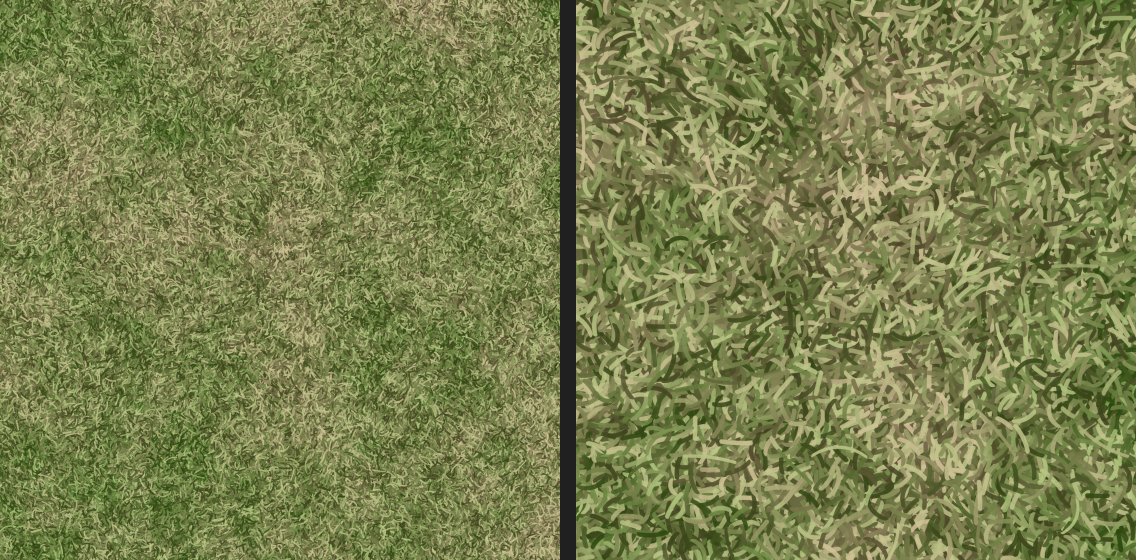
Left, the full canvas; right, a detail of the centre.
Write a WebGL 1 fragment shader that draws this texture.

```glsl
precision highp float;
// Trampled meadow grass: layered short blades in green and straw over dark soil tones.
uniform vec2 u_resolution;

const vec3 SHADE = vec3(0.23, 0.27, 0.10);
const vec3 LEAF = vec3(0.47, 0.515, 0.295);
const vec3 TIP = vec3(0.75, 0.77, 0.54);
const vec3 SOIL = vec3(0.35, 0.37, 0.20);
const vec3 STRAW_SHIFT = vec3(0.085, -0.015, 0.065);
const int LAYERS = 9;

vec3 hash3(vec2 p) {
  vec3 q = fract(vec3(p.xyx) * vec3(0.1031, 0.1030, 0.0973));
  q += dot(q, q.yxz + 33.33);
  return fract((q.xxy + q.yzz) * q.zyx);
}

// Soft cellular noise: random values blended around scattered points.
float cellNoise(vec2 p, float seed) {
  vec2 cell = floor(p);
  float total = 0.0;
  float weights = 0.0;
  for (int y = -1; y <= 1; y++) {
    for (int x = -1; x <= 1; x++) {
      vec2 id = cell + vec2(float(x), float(y));
      vec3 h = hash3(id + seed);
      vec2 d = p - id - h.xy;
      float w = exp(-4.0 * dot(d, d));
      total += w * h.z;
      weights += w;
    }
  }
  return total / weights;
}

// Leaning of the turf, in radians from upright.
float flowAngle(vec2 p) {
  return 0.45 * sin(p.x * 9.0 + 2.0 * sin(p.y * 7.0))
       + 0.40 * sin(p.y * 17.0 - p.x * 11.0 + 1.3) - 0.1;
}

vec3 bladeColor(float tone, float straw) {
  vec3 c = mix(SHADE, LEAF, smoothstep(0.0, 0.55, tone));
  c = mix(c, TIP, smoothstep(0.5, 1.0, tone));
  return c + STRAW_SHIFT * straw;
}

// Coverage of one bent blade; q is relative to its middle.
float bladeMask(vec2 q, float angle, float halfLength, float halfWidth, float bend, float soft) {
  float c = cos(angle);
  float s = sin(angle);
  q = vec2(c * q.x + s * q.y, c * q.y - s * q.x);
  q.x += bend * q.y * q.y / halfLength;
  float d = length(vec2(q.x, max(abs(q.y) - halfLength, 0.0)));
  return 1.0 - smoothstep(halfWidth - soft, halfWidth + soft, d);
}

// Paints one blade per grid cell; patch holds the local tone and straw offsets.
vec3 paintBlades(vec3 base, vec2 p, float cells, float size, float width,
                 float density, float lift, float seed, vec2 patch, float soft) {
  vec2 grid = p * cells + hash3(vec2(seed, seed + 4.0)).xy;
  vec2 cell = floor(grid);
  vec3 color = base;
  for (int y = -1; y <= 1; y++) {
    for (int x = -1; x <= 1; x++) {
      vec2 id = cell + vec2(float(x), float(y));
      vec3 place = hash3(id + seed * 17.3);
      vec3 look = hash3(id + seed * 29.7 + 61.0);
      vec2 offset = (grid - id - place.xy) / cells;
      float angle = flowAngle(p - offset) + (place.z - 0.5) * 2.7;
      float halfLength = size * mix(0.45, 1.0, look.x);
      float bend = 0.7 * (fract(look.x * 13.0) - 0.5);
      float mask = bladeMask(offset, angle, halfLength, width, bend, soft);
      mask *= 0.88 * step(fract(look.y * 17.0), density);
      vec3 tint = bladeColor(clamp(look.y + patch.x + lift, 0.0, 1.0),
                             (look.z - 0.5) * 1.1 + patch.y);
      color = mix(color, tint, mask);
    }
  }
  return color;
}

void main() {
  float side = min(u_resolution.x, u_resolution.y);
  vec2 p = gl_FragCoord.xy / side;
  float soft = 0.75 / side;

  // Broad dry and lush areas with smaller tufts inside them.
  float broad = cellNoise(p * 5.0, 11.0) - 0.5;
  float tuft = cellNoise(p * 19.0, 37.0) - 0.5;
  float clump = cellNoise(p * 48.0, 73.0) - 0.5;
  vec2 patch = vec2(0.16 * broad + 0.22 * tuft + 0.18 * clump,
                    1.0 * broad + 0.7 * tuft);

  vec3 color = SOIL + 0.15 * clump + STRAW_SHIFT * patch.y;
  for (int i = 0; i < LAYERS; i++) {
    float layer = float(i);
    color = paintBlades(color, p, 80.0 + 2.3 * layer, 0.0088, 0.00135,
                        1.0, 0.0, layer + 1.0, patch, soft);
  }

  // Sparse long pale stalks on top.
  color = paintBlades(color, p, 36.0, 0.018, 0.0010, 0.28, 0.22, 23.0, patch, soft);
  gl_FragColor = vec4(clamp(color, 0.0, 1.0), 1.0);
}
```
